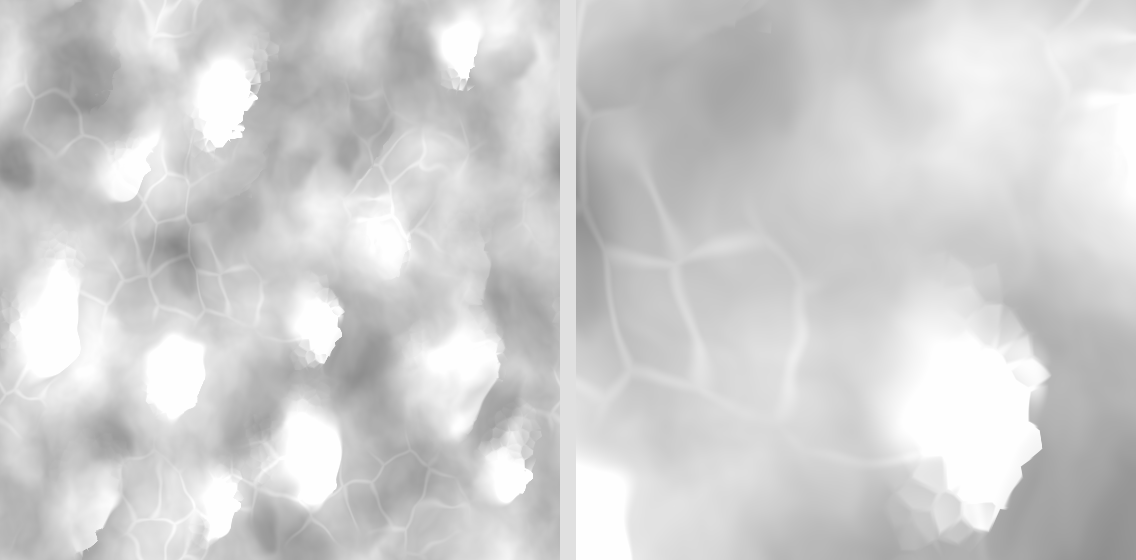
Left, the full canvas; right, a detail of the centre.
This texture is drawn by a three.js fragment shader. Its source:

```glsl
// Seamless pale grey mineral haze: soft clouds, glowing ragged patches and faint veins.
varying vec2 vUv;

#define BASE_GREY 0.785
#define CLOUD_CONTRAST 0.30
#define CLOUD_GRID vec2(5.0, 4.0)
#define GLOW_GRID vec2(4.0, 4.0)
#define GLOW_RADIUS vec2(0.085, 0.135)
#define GLOW_RANGE vec2(-0.06, 0.38)
#define OVAL_GRID vec2(7.0, 5.0)
#define OVAL_RADIUS vec2(0.06, 0.09)
#define OVAL_RANGE vec2(-0.13, 0.09)
#define VEIN_GRID vec2(15.0, 12.0)
#define VEIN_BRIGHTNESS 0.06
#define CRUMB_GRID vec2(60.0, 56.0)

// Two random values per lattice cell, wrapped to the grid
vec2 hashCell(vec2 cell, vec2 grid) {
  vec2 wrapped = floor(mod(cell + 0.5, grid)) + grid * 7.0;
  vec3 q = fract(wrapped.xyx * vec3(0.1031, 0.1030, 0.0973));
  q += dot(q, q.yzx + 33.33);
  return fract((q.xx + q.yz) * q.zy);
}

float cornerSlope(vec2 cell, vec2 corner, vec2 f, vec2 grid) {
  float angle = 6.2832 * hashCell(cell + corner, grid).x;
  return dot(vec2(cos(angle), sin(angle)), f - corner);
}

// Tiling gradient noise
float noise(vec2 uv, vec2 grid) {
  vec2 p = uv * grid;
  vec2 cell = floor(p);
  vec2 f = p - cell;
  vec2 w = f * f * f * (f * (f * 6.0 - 15.0) + 10.0);
  float low = mix(cornerSlope(cell, vec2(0.0), f, grid),
                  cornerSlope(cell, vec2(1.0, 0.0), f, grid), w.x);
  float high = mix(cornerSlope(cell, vec2(0.0, 1.0), f, grid),
                   cornerSlope(cell, vec2(1.0), f, grid), w.x);
  return mix(low, high, w.y);
}

float clouds(vec2 uv) {
  float sum = 0.0;
  float amplitude = 1.0;
  vec2 grid = CLOUD_GRID;
  for (int i = 0; i < 5; i++) {
    sum += amplitude * noise(uv, grid);
    amplitude *= 0.46;
    grid *= 2.0;
  }
  return sum;
}

// Tiling cellular noise: xy = offset to the nearest centre, z = distance to the border
vec3 cellular(vec2 uv, vec2 grid) {
  vec2 p = uv * grid;
  vec2 cell = floor(p);
  vec2 nearest = vec2(0.0);
  float first = 8.0;
  float second = 8.0;
  for (int y = -1; y <= 1; y++) {
    for (int x = -1; x <= 1; x++) {
      vec2 c = cell + vec2(float(x), float(y));
      vec2 offset = c + hashCell(c, grid) - p;
      float d = length(offset);
      second = min(second, max(first, d));
      if (d < first) {
        first = d;
        nearest = offset;
      }
    }
  }
  return vec3(nearest / grid, second - first);
}

// Scattered leaning ovals, crisp at the lower right and fading at the upper left
float ovals(vec2 uv, vec2 grid, vec2 radius, vec2 range, float crispness) {
  vec2 p = uv * grid;
  vec2 cell = floor(p);
  float sum = 0.0;
  for (int y = -1; y <= 1; y++) {
    for (int x = -1; x <= 1; x++) {
      vec2 c = cell + vec2(float(x), float(y));
      vec2 place = hashCell(c, grid);
      vec2 traits = hashCell(c + 0.0, grid + 0.0).yx;
      traits = fract(traits * 17.0 + place * 5.0);
      vec2 d = (p - c - mix(vec2(0.1), vec2(0.9), place)) / grid;
      d.x -= d.y * mix(-0.15, 0.5, place.x);
      d /= radius * mix(0.45, 1.0, traits.x);
      float r = length(d);
      float side = dot(d / (r + 0.001), vec2(0.8, -0.6));
      float crisp = crispness * smoothstep(-0.2, 1.0, side);
      float body = 1.0 - smoothstep(mix(0.1, 0.85, crisp), mix(1.4, 0.92, crisp), r);
      sum += body * mix(range.x, range.y, traits.y);
    }
  }
  return sum;
}

void main() {
  // Bend the plane, then break some areas into crumbs
  vec2 uv = vUv;
  uv += 0.035 * vec2(noise(vUv, vec2(6.0)), noise(vUv, vec2(7.0)));
  uv += 0.012 * vec2(noise(vUv, vec2(23.0)), noise(vUv, vec2(25.0)));
  vec3 crumb = cellular(vUv, CRUMB_GRID);
  float crumbled = smoothstep(-0.05, 0.25, noise(vUv, vec2(8.0, 6.0)));
  vec2 broken = uv + crumb.xy * crumbled * smoothstep(0.0, 0.25, crumb.z);

  // Layer the tones
  float grey = BASE_GREY + CLOUD_CONTRAST * clouds(uv);
  grey += ovals(uv, OVAL_GRID, OVAL_RADIUS, OVAL_RANGE, 0.7);
  grey += ovals(broken, GLOW_GRID, GLOW_RADIUS, GLOW_RANGE, 1.0);

  // Faint veins in patches
  float vein = 1.0 - smoothstep(0.0, 0.14, cellular(uv, VEIN_GRID).z);
  grey += VEIN_BRIGHTNESS * vein * smoothstep(0.0, 0.3, noise(vUv, vec2(5.0)));

  gl_FragColor = vec4(vec3(clamp(grey, 0.0, 0.995)), 1.0);
}
```
